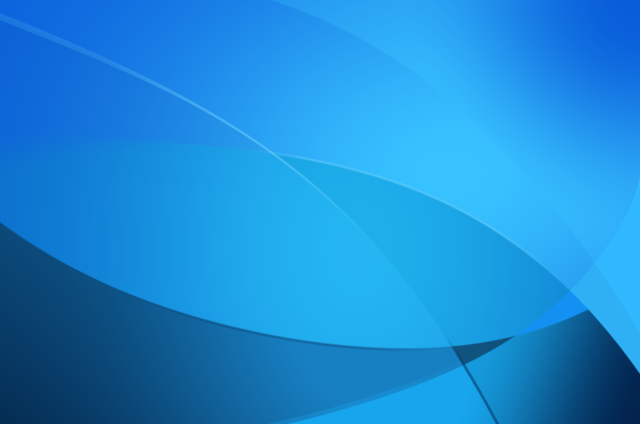
Reproduce this background procedurally as a Shadertoy shader.

```glsl
const float WIDTH = 1.506;  // canvas width in canvas heights

// Arcs: origin, then the four falling powers used by arcDistance
const vec2 RIDGE_ORIGIN = vec2(0.637, 1.0);
const vec4 RIDGE_BEND = vec4(0.324, 0.46, 0.239, 0.0);
const vec2 THREAD_ORIGIN = vec2(0.0, 0.961);
const vec4 THREAD_BEND = vec4(0.398, 0.0575, 0.0511, 0.178);
const vec2 LENS_TOP_ORIGIN = vec2(0.294, 0.665);
const vec4 LENS_TOP_BEND = vec4(0.0, 0.239, -0.136, 0.203);
const vec2 LENS_BASE_ORIGIN = vec2(0.951, 0.178);
const vec4 LENS_BASE_BEND = vec4(0.0, -0.369, -0.206, -0.173);
const vec2 RIM_ORIGIN = vec2(-0.598, 1.507);  // turned a quarter
const vec4 RIM_BEND = vec4(0.081, 2.83, -6.09, 8.38);

const vec3 ROYAL_BLUE = vec3(0.03, 0.36, 0.85);
const vec3 SKY_BLUE = vec3(0.22, 0.76, 1.0);
const vec3 LENS_EDGE = vec3(0.03, 0.40, 0.78);
const vec3 LENS_CORE = vec3(0.14, 0.71, 0.95);
const vec3 NAVY = vec3(0.01, 0.14, 0.28);
const vec3 STEEL_BLUE = vec3(0.09, 0.50, 0.76);
const vec3 MIDNIGHT = vec3(0.01, 0.15, 0.33);
const vec3 AZURE = vec3(0.09, 0.65, 0.93);
const vec3 WEDGE_BLUE = vec3(0.07, 0.57, 0.95);
const vec3 RIM_LIGHT = vec3(0.19, 0.72, 1.0);
const vec3 SHINE = vec3(0.45, 0.84, 1.0);

// Approximate signed distance to a quartic arc, positive above it
float arcDistance(vec2 p, vec2 origin, vec4 k) {
    float t = p.x - origin.x;
    float drop = t * (k.x + t * (k.y + t * (k.z + t * k.w)));
    float slope = k.x + t * (2.0 * k.y + t * (3.0 * k.z + t * 4.0 * k.w));
    return (p.y - origin.y + drop) / sqrt(1.0 + slope * slope);
}

float cover(float d, float softness) {
    return smoothstep(-softness, softness, d);
}

float stroke(float d, float halfWidth, float softness) {
    return 1.0 - smoothstep(halfWidth, halfWidth + softness, abs(d));
}

float glow(vec2 p, vec2 centre, vec2 radii) {
    vec2 q = (p - centre) / radii;
    return exp(-dot(q, q));
}

void mainImage(out vec4 fragColor, in vec2 fragCoord) {
    vec2 p = fragCoord / iResolution.xy * vec2(WIDTH, 1.0);
    float px = 1.0 / iResolution.y;

    float ridge = arcDistance(p, RIDGE_ORIGIN, RIDGE_BEND);
    float thread = arcDistance(p, THREAD_ORIGIN, THREAD_BEND);
    float lensTop = arcDistance(p, LENS_TOP_ORIGIN, LENS_TOP_BEND);
    float lensBase = arcDistance(p, LENS_BASE_ORIGIN, LENS_BASE_BEND);
    float rim = arcDistance(vec2(max(-p.y, RIM_ORIGIN.x), p.x), RIM_ORIGIN, RIM_BEND);

    float aboveRidge = cover(ridge, px);
    float rightOfThread = cover(thread, px);
    float outsideRim = cover(rim, px);
    float aboveBase = cover(lensBase, px);
    float topSoftness = px + 0.05 * smoothstep(0.5, 0.0, p.x) * 1.0;

    // Upper sheets
    vec3 sheet = mix(ROYAL_BLUE, SKY_BLUE, glow(p, vec2(1.06, 0.59), vec2(0.75, 0.55)));
    sheet *= mix(0.97, 1.0, rightOfThread);
    float cornerFade = smoothstep(0.0, 0.58, distance(p, vec2(WIDTH, 1.0)));
    float farGlow = cornerFade * glow(p, vec2(1.15, 0.65), vec2(1.0, 0.65));
    vec3 upper = mix(sheet, mix(ROYAL_BLUE, SKY_BLUE, farGlow), aboveRidge);
    vec3 rimSheet = RIM_LIGHT * mix(0.96, 1.0, aboveRidge);
    upper = mix(upper, rimSheet, outsideRim);

    // Lens and the small wedge beyond it
    vec3 lens = mix(LENS_EDGE, LENS_CORE, glow(p, vec2(0.843, 0.41), vec2(0.62, 0.8)));
    lens *= mix(vec3(1.0), vec3(0.84, 0.97, 0.97), rightOfThread);
    lens = mix(lens, WEDGE_BLUE, outsideRim);

    // Dark fold and the lower right sheet
    float foldLight = glow(p, vec2(0.92, 0.1), vec2(0.6, 0.7)) + 0.73 * p.y;
    vec3 fold = mix(NAVY, STEEL_BLUE, clamp(foldLight, 0.0, 1.0));
    fold *= mix(1.0, 0.65, rightOfThread);
    float foldShine = stroke(rim + 0.005, 0.004, 2.0 * px) * smoothstep(1.15, 0.9, p.x);
    fold = mix(fold, AZURE, 0.3 * foldShine);
    float floorShade = smoothstep(1.05, 1.5, p.x - 0.35 * p.y);
    vec3 floorSheet = mix(AZURE, MIDNIGHT, floorShade);
    floorSheet *= mix(1.0, 0.93, rightOfThread);
    vec3 lower = mix(fold, floorSheet, outsideRim);

    vec3 color = mix(mix(lower, lens, aboveBase), upper, cover(lensTop, topSoftness));

    // Thin lights and shadows along the arcs
    float threadWidth = mix(0.006, 0.0008, smoothstep(0.0, 0.6, p.x));
    float threadLight = mix(0.16, 0.5, smoothstep(0.2, 0.6, p.x))
        * smoothstep(0.95, 0.62, p.x);
    color = mix(color, SHINE, threadLight * stroke(thread, threadWidth, 1.5 * px));
    float threadShadow = smoothstep(1.04, 1.1, p.x) * stroke(thread, 0.0015, 1.5 * px);
    color = mix(color, MIDNIGHT, 0.5 * threadShadow);
    float topLight = smoothstep(0.55, 0.75, p.x) * smoothstep(1.38, 1.15, p.x);
    color = mix(color, SHINE, 0.4 * topLight * stroke(lensTop, 0.001, 1.5 * px));
    float baseShadow = smoothstep(0.2, 0.6, p.x) * smoothstep(1.1, 0.8, p.x);
    color = mix(color, NAVY, 0.25 * baseShadow * stroke(lensBase + 0.002, 0.001, 2.0 * px));

    fragColor = vec4(clamp(color, 0.0, 1.0), 1.0);
}
```
